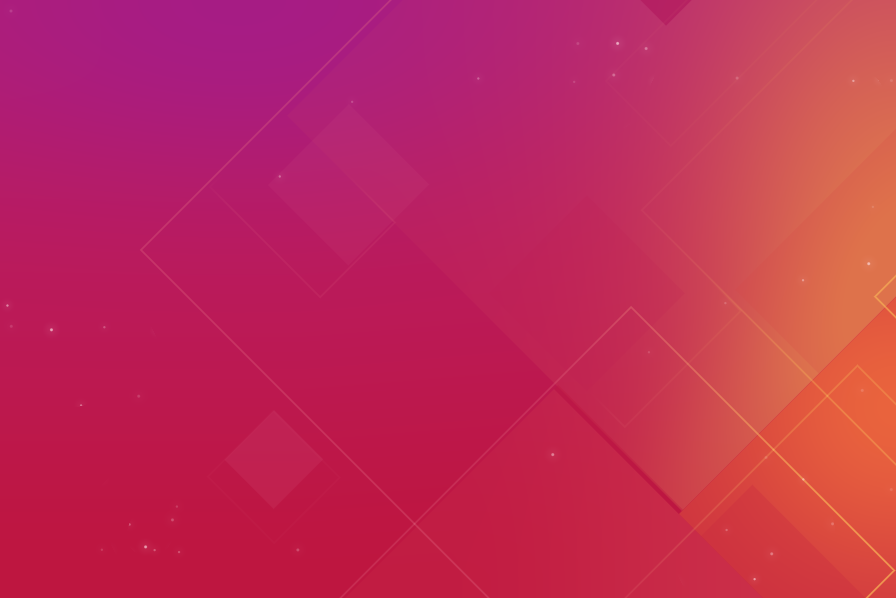
Write a Shadertoy shader that draws this background.

```glsl
// Purple-to-orange backdrop of overlapping diamonds, thin outlines and sparkles.
// Diamonds are boxes in diagonal axes (x + y, x - y), with y running downward;
// soft glows tint the colours and a hashed grid scatters the sparkles.

float diamond(vec2 diag, vec2 lo, vec2 hi) {
    vec2 d = abs(diag - 0.5 * (lo + hi)) - 0.5 * (hi - lo);
    return max(d.x, d.y) * 0.7071;
}

float fill(vec2 diag, vec2 lo, vec2 hi) {
    float aa = 0.7 / iResolution.y;
    return smoothstep(aa, -aa, diamond(diag, lo, hi));
}

float outline(vec2 diag, vec2 lo, vec2 hi) {
    float aa = 1.0 / iResolution.y;
    return 1.0 - smoothstep(0.0004, 0.0009 + aa, abs(diamond(diag, lo, hi)));
}

float glow(vec2 p, vec2 center, vec2 falloff) {
    vec2 d = p - center;
    return exp(-dot(d * d, falloff));
}

vec3 hash3(vec2 cell) {
    vec3 h = fract(cell.xyx * vec3(0.1031, 0.1030, 0.0973));
    h += dot(h, h.yxz + 33.33);
    return fract((h.xxy + h.yzz) * h.zyx);
}

// Sparkles gather in a few loose clusters
float sparkles(vec2 p) {
    float sum = 0.0;
    for (int i = 0; i < 2; i++) {
        vec2 g = p * (19.0 + 5.0 * float(i)) + 7.3 * float(i);
        vec2 cell = floor(g);
        vec3 h = hash3(cell + 31.0 * float(i));
        float density = 0.01
            + 0.4 * glow(p, vec2(0.98, 0.09), vec2(130.0))
            + 0.4 * glow(p, vec2(0.25, 0.89), vec2(130.0))
            + 0.2 * glow(p, vec2(0.12, 0.62), vec2(100.0))
            + 0.3 * glow(p, vec2(1.44, 0.16), vec2(250.0))
            + 0.2 * glow(p, vec2(1.27, 0.90), vec2(90.0));
        float r = length(g - cell - 0.35 - 0.3 * h.xy);
        float spark = smoothstep(0.07, 0.02, r) + 0.1 * smoothstep(0.34, 0.0, r);
        sum += spark * step(h.z, density) * (0.15 + 0.5 * h.x * h.x);
    }
    return sum;
}

void mainImage(out vec4 fragColor, in vec2 fragCoord) {
    vec2 p = fragCoord / iResolution.xy;
    p = vec2(1.5 * p.x, 1.0 - p.y);
    vec2 diag = vec2(p.x + p.y, p.x - p.y);

    // Vertical base gradient, with a violet glow at the top
    float t = p.y + 0.08 * max(p.x - 0.5, 0.0);
    vec3 col = mix(vec3(0.69, 0.115, 0.46), vec3(0.73, 0.105, 0.36), smoothstep(0.0, 0.5, t));
    col = mix(col, vec3(0.745, 0.085, 0.25), smoothstep(0.35, 1.0, t));
    col = mix(col, vec3(0.645, 0.11, 0.53), 0.85 * glow(p, vec2(0.4, 0.0), vec2(5.0, 15.0)));

    // Wide band, warming toward the right
    float band = fill(diag, vec2(0.674, 0.287), vec2(1.996, 3.0));
    vec3 bandCol = mix(col, vec3(0.83, 0.30, 0.37), 0.09 + 0.2 * smoothstep(0.6, 1.4, p.x));
    float warm = 0.92 * glow(p, vec2(1.5, 0.45), vec2(10.0, 3.0))
        + 0.18 * smoothstep(1.65, 2.0, diag.x) * smoothstep(0.9, 1.2, p.x);
    bandCol = mix(bandCol, vec3(0.88, 0.49, 0.30), min(warm, 1.0));
    col = mix(col, bandCol, band);

    // Red and orange corner below the band
    vec3 cornerCol = mix(vec3(0.79, 0.17, 0.25), vec3(0.92, 0.40, 0.24),
        0.95 * glow(p, vec2(1.5, 0.68), vec2(10.0)));
    col = mix(col, cornerCol, fill(diag, vec2(1.996, 0.277), vec2(4.0, 3.0)));

    // Lower diamond and the dark seam along its upper right edge
    float lower = fill(diag, vec2(1.578, -2.0), vec2(4.0, 0.277));
    col = mix(col, vec3(0.83, 0.25, 0.31), lower * (0.16 + 0.42 * smoothstep(0.75, 1.3, p.x)));
    col = mix(col, vec3(0.74, 0.09, 0.25), 0.4 * fill(diag, vec2(1.578, 0.277), vec2(1.996, 0.291)));

    // Translucent diamonds
    vec3 pale = vec3(0.85, 0.40, 0.55), crimson = vec3(0.74, 0.10, 0.32);
    col = mix(col, pale, 0.09 * fill(diag, vec2(0.758, 0.139), vec2(1.027, 0.410)));
    col = mix(col, pale, 0.13 * fill(diag, vec2(1.145, -0.393), vec2(1.309, -0.227)));
    col = mix(col, crimson, 0.15 * fill(diag, vec2(1.309, 0.328), vec2(1.637, 0.656)));
    col = mix(col, vec3(0.70, 0.10, 0.37), 0.7 * fill(diag, vec2(0.8, 1.072), vec2(1.158, 1.5)));
    col = mix(col, vec3(0.84, 0.27, 0.27), 0.2 * fill(diag, vec2(1.715, 0.746), vec2(1.996, 3.0)));
    col = mix(col, vec3(0.78, 0.15, 0.25), 0.3 * fill(diag, vec2(2.07, 0.277), vec2(4.0, 0.449)));

    // Thin outlines turn from pink to gold
    vec3 lineCol = mix(vec3(0.88, 0.40, 0.50), vec3(0.97, 0.70, 0.34), smoothstep(0.9, 1.4, p.x));
    float toRight = smoothstep(0.8, 1.5, p.x);
    float lines = 0.34 * outline(diag, vec2(0.654, -0.182), vec2(4.0, 4.0));
    lines += 0.13 * smoothstep(0.28, 0.36, p.y) * outline(diag, vec2(0.664, 0.039), vec2(1.033, 0.289));
    lines += 0.05 * outline(diag, vec2(1.145, -0.449), vec2(1.367, -0.230));
    lines += (0.28 + 0.45 * toRight) * outline(diag, vec2(1.570, -2.0), vec2(2.451, 0.543));
    lines += (0.08 + 0.35 * toRight * smoothstep(0.25, 0.7, p.y))
        * outline(diag, vec2(1.426, 0.723), vec2(4.0, 4.0));
    lines += (0.10 + 0.25 * toRight) * outline(diag, vec2(2.047, -2.0), vec2(4.0, 0.824));
    lines += 0.65 * outline(diag, vec2(1.961, 0.969), vec2(4.0, 4.0));
    lines += 0.05 * outline(diag, vec2(1.15, 0.879), vec2(1.367, 4.0));
    lines += 0.10 * smoothstep(1.64, 1.75, diag.x) * outline(diag, vec2(1.33, 0.332), vec2(1.76, 0.72));
    col = mix(col, lineCol, min(lines, 1.0));

    col = mix(col, vec3(1.0, 0.88, 0.90), min(sparkles(p), 1.0));
    fragColor = vec4(col, 1.0);
}
```
